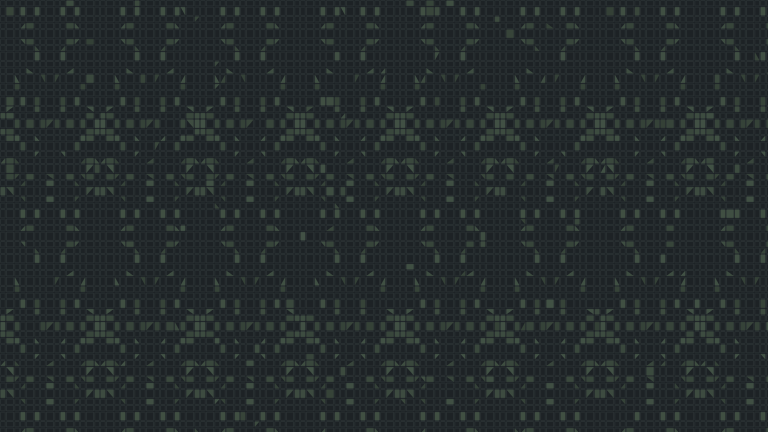
A Shadertoy shader for this pattern:

```glsl
// Dark lattice of outlined cells with mirrored motifs of moss-green squares and triangles.

float hash(vec2 p) {
    vec3 q = fract(vec3(p.xyx) * 0.1031);
    q += dot(q, q.yzx + 33.33);
    return fract((q.x + q.y) * q.z);
}

float roundedBox(vec2 p, vec2 halfSize, float radius) {
    vec2 q = abs(p) - halfSize + radius;
    return length(max(q, 0.0)) + min(max(q.x, q.y), 0.0) - radius;
}

// Antialiased coverage of a signed distance.
float coverage(float d, float pixel) {
    return clamp(0.5 - d / pixel, 0.0, 1.0);
}

void mainImage(out vec4 fragColor, in vec2 fragCoord) {
    // Tiles are counted from the top left, 19.2 down and 38.4 across.
    float pixel = 1.0 / iResolution.y;
    vec2 tileSize = vec2(0.0463, 0.05208);
    vec2 uv = vec2(fragCoord.x, iResolution.y - fragCoord.y) * pixel / tileSize;
    vec2 tile = floor(uv);
    vec2 p = fract(uv) - 0.5;

    // The arrangement returns every five tiles across and nine down,
    // and is mirrored about the middle tile.
    vec2 block = mod(tile, vec2(5.0, 9.0));
    if (block.x > 2.5) {
        block.x = 4.0 - block.x;
        p.x = -p.x;
    }

    // Three by three cells per tile, the middle ones larger.
    vec2 side = sign(p) * step(0.21, abs(p));
    vec2 local = (p - side * 0.355) * tileSize;
    vec2 halfSize = mix(vec2(0.21), vec2(0.145), abs(side)) * tileSize - 0.0014;
    float cell = roundedBox(local, halfSize, 0.002);

    // Many tiles are symmetric in themselves.
    vec2 motif = side;
    if (block.x == 2.0 || hash(block + 17.0) < 0.4) motif.x = abs(side.x);
    if (hash(block + 29.0) < 0.6) motif.y = abs(side.y);
    vec2 seed = block * 4.0 + motif + 3.0;

    // A few cells differ from one repeat to the next.
    vec2 place = tile * 3.0 + side + 9.0;
    if (hash(place + 57.0) < 0.06) seed = place;

    // Fills gather along alternate rows and in the larger cells.
    float strongRow = max(mod(block.y, 2.0), 1.0 - min(block.y, 1.0));
    float density = mix(0.13, 0.25, strongRow);
    density += 0.12 * (1.0 - abs(side.y)) + 0.05 * (1.0 - abs(side.x));
    float filled = step(hash(seed), density);

    // Corner cells are often cut to triangles facing the tile centre.
    float shape = cell;
    float cutChance = side.x * side.y != 0.0 ? 0.65 : 0.3;
    if (hash(seed + 131.0) < cutChance) {
        vec2 facing = side;
        if (side.x == 0.0) facing.x = hash(seed + 211.0) < 0.5 ? -1.0 : 1.0;
        if (side.y == 0.0) facing.y = hash(seed + 307.0) < 0.5 ? -1.0 : 1.0;
        shape = max(cell, dot(local, normalize(facing / halfSize)));
    }

    // Faint outlines on the dark ground, then the green pieces.
    vec3 color = vec3(0.113, 0.134, 0.146);
    float outline = coverage(abs(cell) - 0.001, pixel);
    color = mix(color, vec3(0.162, 0.190, 0.197), outline);
    vec3 green = vec3(0.245, 0.304, 0.256) * mix(0.82, 1.05, hash(seed + 401.0));
    color = mix(color, green, filled * coverage(shape, pixel));

    fragColor = vec4(color, 1.0);
}
```
